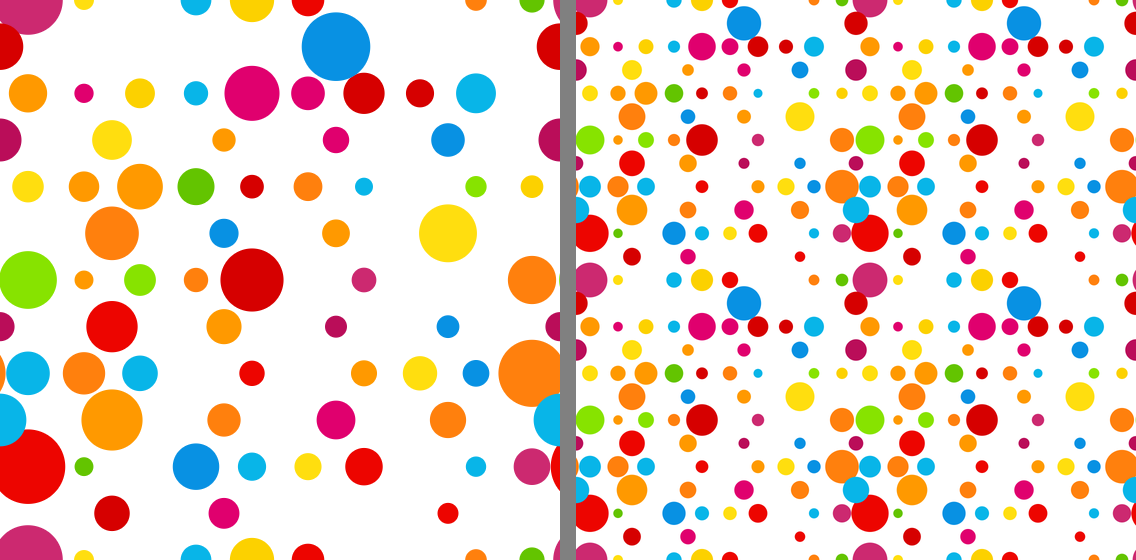
Left: one tile. Right: repeated 2 by 2.
Give the GLSL for this pattern, as a Shadertoy shader.

```glsl
// Bright flat dots of many sizes on a white, staggered, seamless lattice.

const vec3 INKS[13] = vec3[](
    vec3(1.00, 0.60, 0.00), vec3(1.00, 0.50, 0.05), vec3(1.00, 0.87, 0.06),  // orange, tangerine, yellow
    vec3(0.99, 0.82, 0.00), vec3(0.93, 0.02, 0.00), vec3(0.84, 0.00, 0.00),  // gold, red, crimson
    vec3(0.88, 0.00, 0.43), vec3(0.73, 0.05, 0.35), vec3(0.80, 0.16, 0.44),  // magenta, plum, rose
    vec3(0.03, 0.71, 0.91), vec3(0.03, 0.57, 0.89),                          // cyan, blue
    vec3(0.39, 0.77, 0.00), vec3(0.53, 0.89, 0.00));                         // green, lime

// Dots per ink, in groups of three (24 groups, 72 dots in all)
const int SHARES[13] = int[](3, 3, 2, 1, 2, 2, 2, 1, 1, 3, 2, 1, 1);

// Shuffles 0..88 without repeats: cubing permutes the residues of the prime 89
int shuffle(int id) {
    for (int i = 0; i < 4; i++) id = (id * id * id + 23) % 89;
    return id;
}

vec3 inkOf(int rank) {
    int group = rank / 3, ink = 0;
    while (ink < 12 && group >= SHARES[ink]) group -= SHARES[ink++];
    return INKS[ink];
}

// Mostly middling dots with a few large ones; cool inks run smaller
float radiusOf(int rank) {
    float h = fract(float(rank) * 0.618 + 0.3);
    float r = 0.016 + 0.026 * h + 0.025 * pow(h, 8.0);
    return r * (rank < 51 ? 1.04 : 0.92);
}

// Paints one lattice of 6 rows; shift is the dot position inside a cell
vec3 paintDots(vec3 color, vec2 uv, int columns, vec2 shift, int firstId) {
    vec2 grid = vec2(columns, 6.0);
    vec2 nearest = floor(uv * grid - shift + 0.5);
    for (int i = -1; i <= 1; i++) {
        vec2 cell = nearest + vec2(i, 0.0);
        ivec2 wrapped = ivec2(mod(cell + 0.5, grid));
        int id = firstId + wrapped.y * columns + wrapped.x;
        int rank = id < 89 ? shuffle(id) : 89;
        if (rank >= 72) continue;  // empty place
        float edge = radiusOf(rank) - length(uv - (cell + shift) / grid);
        float cover = clamp(0.5 + edge * iResolution.y, 0.0, 1.0);
        color = mix(color, inkOf(rank), cover);
    }
    return color;
}

void mainImage(out vec4 fragColor, in vec2 fragCoord) {
    vec2 uv = fragCoord / iResolution.y;
    vec3 color = vec3(1.0);
    color = paintDots(color, uv, 10, vec2(0.5, 0.0), 0);   // dense rows
    color = paintDots(color, uv, 5, vec2(0.0, 0.5), 60);   // sparse rows, on top
    fragColor = vec4(color, 1.0);
}
```
